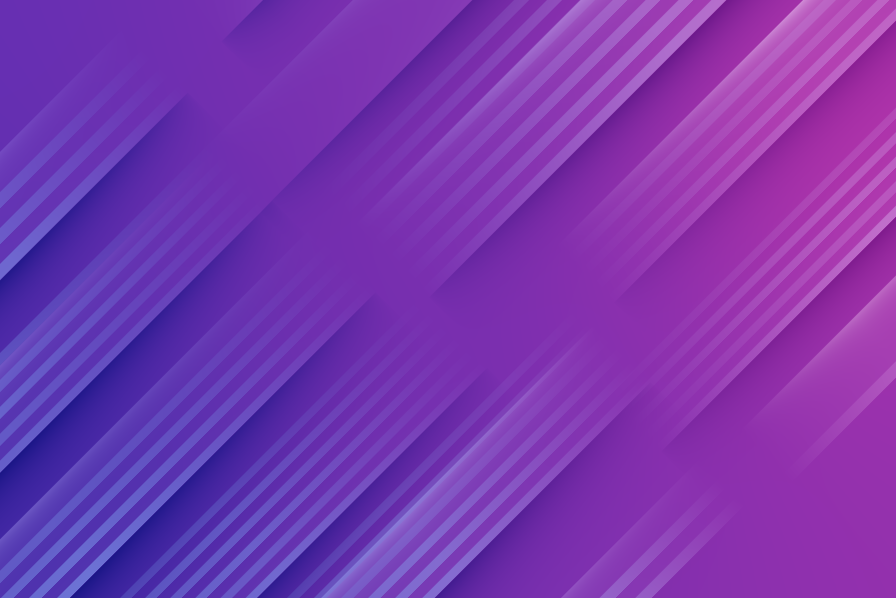
Write a Shadertoy shader that draws this background.

```glsl
// Diagonal translucent panels over a violet to magenta gradient.
// Each panel has a crisp edge with a drop shadow, a highlight and thin stripes,
// all fading along the diagonal towards the calm middle of the canvas.

#define PANELS 12
#define SHADOW_REACH 0.060
#define HIGHLIGHT_REACH 0.020
#define HALO_REACH 0.085
#define HALO_SHARE 0.42
#define BODY_REACH 0.09
#define BODY_GLOW 0.10
#define STRIPE_FILL 0.46
#define STRIPE_GAIN 0.80
#define STRIPE_DECAY 0.10

const vec3 VIOLET  = vec3(0.405, 0.185, 0.70);
const vec3 PURPLE  = vec3(0.485, 0.185, 0.69);
const vec3 ORCHID  = vec3(0.575, 0.19, 0.68);
const vec3 MAGENTA = vec3(0.70, 0.20, 0.67);
const vec3 INDIGO  = vec3(0.27, 0.16, 0.66);

// Edge position, diagonal position of full strength, of zero, shadow strength.
// Ordered from the lowest layer to the topmost.
const vec4 SHAPE[PANELS] = vec4[PANELS](
    vec4(2.130,  0.90, 0.52, 0.00), vec4(2.090, -0.05, 0.40, 0.05),
    vec4(1.861,  1.10, 0.35, 0.80), vec4(1.727, -0.20, 0.45, 0.72),
    vec4(1.533,  1.30, 0.52, 0.65), vec4(1.430, -0.50, 0.20, 0.72),
    vec4(1.215,  1.05, 0.22, 0.85), vec4(1.117, -0.80, 0.14, 0.95),
    vec4(0.791, -0.70, 0.12, 0.95), vec4(0.790,  0.75, 0.08, 0.60),
    vec4(0.469, -0.42, 0.16, 0.85), vec4(0.440,  0.44, 0.30, 0.40));

// Highlight distance from the edge, its strength, stripe period, stripe count.
const vec4 DETAIL[PANELS] = vec4[PANELS](
    vec4(0.171, 0.60, 0.060, 1.0), vec4(0.152, 0.36, 0.060, 2.0),
    vec4(0.150, 0.00, 0.041, 5.0), vec4(0.190, 0.95, 0.0453, 6.0),
    vec4(0.190, 0.90, 0.045, 4.0), vec4(0.200, 0.00, 0.042, 6.0),
    vec4(0.244, 0.78, 0.055, 7.0), vec4(0.215, 0.62, 0.047, 4.0),
    vec4(0.180, 0.62, 0.045, 5.0), vec4(0.200, 0.30, 0.060, 0.0),
    vec4(0.215, 0.45, 0.060, 3.0), vec4(0.100, 0.00, 0.060, 0.0));

float hash(float n) { return fract(sin(n * 12.99) * 437.58); }

float bloom(vec2 offset, float falloff) { return exp(-falloff * dot(offset, offset)); }

vec3 backdrop(vec2 p) {
    vec3 col = mix(VIOLET, PURPLE, smoothstep(-0.1, 0.65, p.x));
    col = mix(col, ORCHID, smoothstep(0.75, 1.6, p.x));
    col = mix(col, MAGENTA, 0.9 * bloom(p - vec2(1.48, 0.82), 5.0));
    return mix(col, INDIGO, 0.9 * bloom(p - vec2(0.05, 0.05), 3.6));
}

// Soft-edged periodic bands next to the panel edge, each with its own strength.
float stripes(float d, float period, float count, float seed, float aa) {
    float cell = floor(d / period);
    float x = d - cell * period;
    float band = smoothstep(-aa, aa, x) * (1.0 - smoothstep(-aa, aa, x - STRIPE_FILL * period));
    float inside = step(0.0, cell) * step(cell + 0.5, count);
    float strength = mix(0.55, 1.0, hash(cell + 7.0 * seed)) * exp(-STRIPE_DECAY * cell);
    return band * inside * strength;
}

void mainImage(out vec4 fragColor, in vec2 fragCoord) {
    vec2 p = fragCoord / iResolution.y;
    float across = p.x + 1.0 - p.y;
    float along = p.x - 1.0 + p.y;
    float aa = 1.0 / iResolution.y;

    // Light and shadow turn from blue to pink towards the right
    vec3 col = backdrop(p);
    float warmth = smoothstep(0.3, 1.7, p.x + 0.15 * p.y);
    vec3 stripeTint = mix(vec3(0.46, 0.53, 0.88), vec3(0.78, 0.48, 0.82), warmth);
    vec3 glowTint = mix(vec3(0.60, 0.53, 0.90), vec3(0.90, 0.66, 0.90), warmth);
    vec3 shadowTint = mix(vec3(0.09, 0.08, 0.52), vec3(0.46, 0.08, 0.52), warmth);

    for (int i = 0; i < PANELS; i++) {
        vec4 shape = SHAPE[i];
        vec4 detail = DETAIL[i];
        float d = shape.x - across;
        float fade = clamp((along - shape.z) / (shape.y - shape.z), 0.0, 1.0);
        float inside = smoothstep(-aa, aa, d);

        // Highlight: crisp on its outer side, with a wide halo towards the edge
        float h = detail.x - d;
        float shine = mix(exp(-max(h, 0.0) / HIGHLIGHT_REACH),
                          exp(-max(h, 0.0) / HALO_REACH), HALO_SHARE);
        shine *= smoothstep(-aa, aa, h);
        col = mix(col, glowTint, inside * fade * detail.y * shine);

        // Body sheen and stripes
        float sheen = BODY_GLOW * exp(-max(d, 0.0) / BODY_REACH);
        float lines = STRIPE_GAIN * stripes(d, detail.z, detail.w, float(i), aa);
        col = mix(col, glowTint, inside * fade * sheen);
        col = mix(col, stripeTint, inside * fade * lines);

        // Drop shadow on the layers below
        float shade = (1.0 - inside) * exp(min(d, 0.0) / SHADOW_REACH);
        col = mix(col, shadowTint, shade * shape.w * sqrt(fade));
    }
    fragColor = vec4(clamp(col, 0.0, 1.0), 1.0);
}
```
